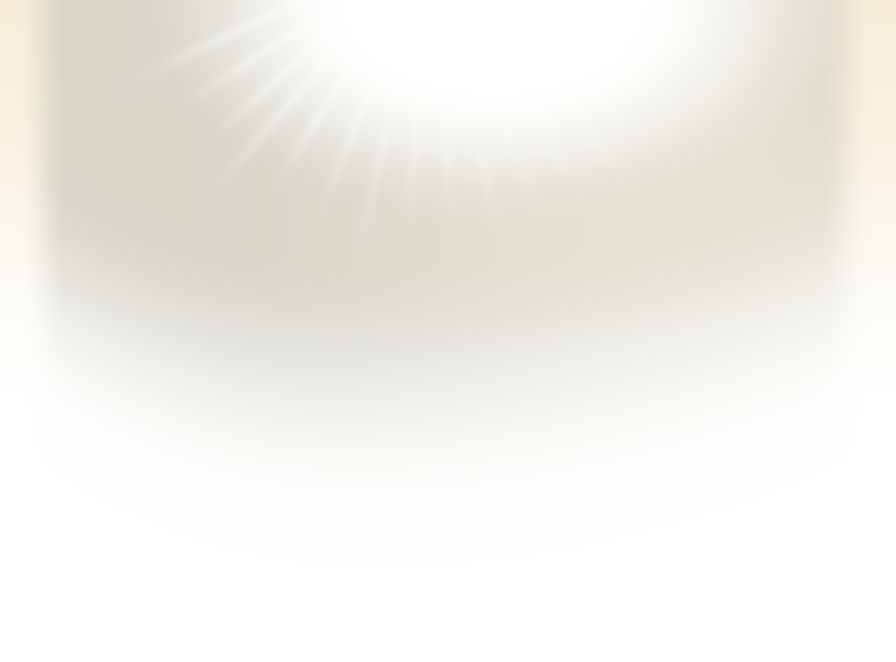
A WebGL 1 fragment shader for this background:

```glsl
precision highp float;
// A soft stone-coloured panel with cream side bands that melts into white below.
// Layered smooth gradients form the panel, an elliptical glow lights its top,
// and a loop spreads thin light rays from a source just above the canvas.

uniform vec2 u_resolution;

// Soft light rays fanning downwards; p is measured from the source, in heights.
float lightRays(vec2 p) {
    float reach = length(p);
    float angle = atan(p.x, p.y);
    float light = 0.0;
    for (int i = 0; i < 16; i++) {
        float k = float(i);
        float bunching = 0.045 * exp(-(k - 3.5) * (k - 3.5));
        float offset = angle + 1.134 - 0.152 * k + bunching;
        float tip = 0.49 + 0.045 * cos(k * 2.1);
        float beam = exp(-pow(offset / 0.026, 2.0));
        float strength = mix(0.36, 0.16, smoothstep(3.0, 8.0, k));
        float span = smoothstep(0.12, 0.28, reach) * (1.0 - smoothstep(0.3, tip, reach));
        light += beam * strength * span;
    }
    return light;
}

void main() {
    vec2 uv = gl_FragCoord.xy / u_resolution;
    float aspect = u_resolution.x / u_resolution.y;
    float depth = 1.0 - uv.y;
    vec3 white = vec3(1.0, 1.0, 0.996);

    // Stone panel: darker at the left, more neutral towards its lower edge
    vec3 color = mix(vec3(0.847, 0.838, 0.790), vec3(0.895, 0.884, 0.832),
                     smoothstep(0.2, 0.75, uv.x));
    color -= 0.018 * smoothstep(0.8, 0.95, uv.x) * (1.0 - smoothstep(0.1, 0.4, depth));
    color += vec3(0.0, 0.003, 0.022) * smoothstep(0.43, 0.55, depth);

    // Elliptical glow at the top, then the rays
    float glowDistance = length((vec2(uv.x, depth) - vec2(0.55, 0.0)) / vec2(0.38, 0.32));
    color = mix(color, white, 1.0 - smoothstep(0.4, 1.08, glowDistance));
    vec2 fromSource = vec2((uv.x - 0.479) * aspect, depth + 0.088);
    color = mix(color, white, lightRays(fromSource));

    // Bowl-shaped fade into white, ending in a barely visible curved edge
    float side = uv.x - 0.41;
    float bowl = depth + side * side * (side < 0.0 ? 1.15 : 0.55);
    vec3 paper = white - vec3(0.007, 0.007, 0.010) * (1.0 - smoothstep(0.82, 0.875, bowl));
    color = mix(color, paper, smoothstep(0.39, 0.78, bowl));

    // Cream side bands, paling with depth
    vec3 cream = mix(vec3(0.968, 0.930, 0.850), white, smoothstep(-0.05, 0.66, depth));
    float band = 1.0 - smoothstep(0.02, 0.075, uv.x) * (1.0 - smoothstep(0.915, 0.975, uv.x));
    color = mix(color, cream, band);

    gl_FragColor = vec4(color, 1.0);
}
```
